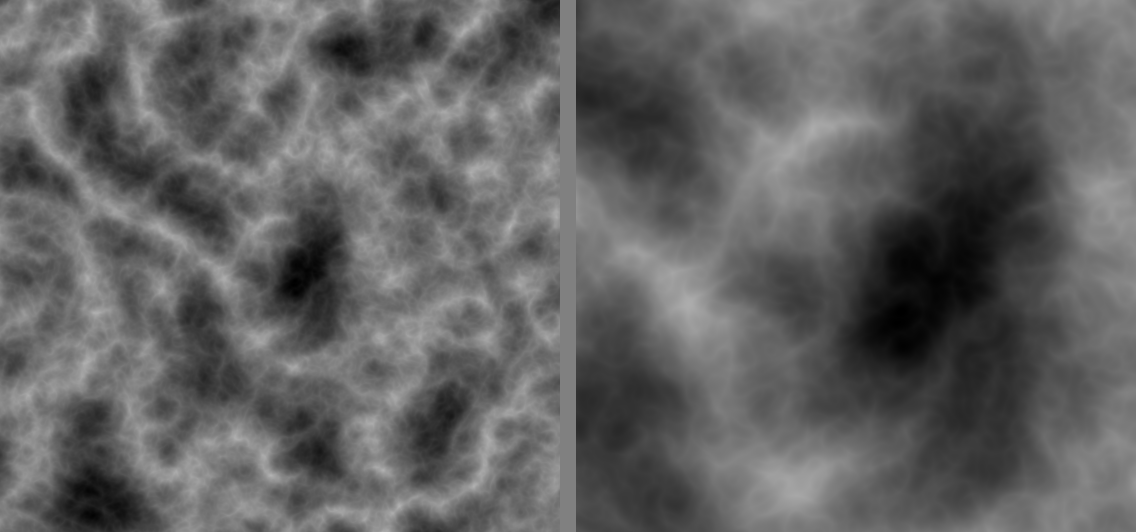
Left: the whole. Right: its middle third, enlarged.
This texture is drawn by a Shadertoy shader. Its source:

```glsl
// Grey smoky web of soft bright ridges around dark cells: turbulence of gradient noise.

const float CELLS = 4.7;           // coarsest noise cells per canvas height
const int   OCTAVES = 5;
const float GAIN = 0.5;            // amplitude ratio between octaves
const float LACUNARITY = 2.03;     // frequency ratio between octaves
const float OCTAVE_TURN = 0.65;    // rotation between octaves, radians
const float CREST_SOFTNESS = 0.015;
const float CREST_GREY = 0.755;    // brightness on the ridges
const float CONTRAST = 0.83;
const float CREST_GLOW = 0.8;      // below 1 sharpens the bright crests
const vec2  ORIGIN = vec2(13.7, 41.3);
const float TAU = 6.2831853;

// Integer hash of a lattice point, 0 to 1
float hash(ivec2 cell) {
    uvec2 q = uvec2(cell) * uvec2(1597334673u, 3812015801u);
    uint h = (q.x ^ q.y) * 1597334673u;
    h ^= h >> 15;
    h *= 2246822519u;
    h ^= h >> 13;
    return float(h >> 8) / 16777216.0;
}

// Dot product of a random unit gradient with the offset to its corner
float cornerSlope(ivec2 cell, vec2 offset) {
    float angle = TAU * hash(cell);
    return dot(vec2(cos(angle), sin(angle)), offset);
}

float gradientNoise(vec2 p) {
    ivec2 cell = ivec2(floor(p));
    vec2 f = fract(p);
    vec2 blend = f * f * f * (f * (f * 6.0 - 15.0) + 10.0);
    float low = mix(cornerSlope(cell, f),
                    cornerSlope(cell + ivec2(1, 0), f - vec2(1.0, 0.0)), blend.x);
    float high = mix(cornerSlope(cell + ivec2(0, 1), f - vec2(0.0, 1.0)),
                     cornerSlope(cell + ivec2(1, 1), f - vec2(1.0)), blend.x);
    return mix(low, high, blend.y);
}

// Sum of folded noise octaves; zero along the creases
float turbulence(vec2 p) {
    float c = cos(OCTAVE_TURN), s = sin(OCTAVE_TURN);
    mat2 nextOctave = LACUNARITY * mat2(c, s, -s, c);
    float sum = 0.0, amplitude = 1.0;
    for (int i = 0; i < OCTAVES; i++) {
        sum += amplitude * length(vec2(gradientNoise(p), CREST_SOFTNESS));
        p = nextOctave * p + ORIGIN;
        amplitude *= GAIN;
    }
    return sum;
}

void mainImage(out vec4 fragColor, in vec2 fragCoord) {
    vec2 p = fragCoord / iResolution.y * CELLS + ORIGIN;
    float depth = pow(turbulence(p), CREST_GLOW);
    float grey = clamp(CREST_GREY - CONTRAST * depth, 0.0, 1.0);
    fragColor = vec4(vec3(grey), 1.0);
}
```
